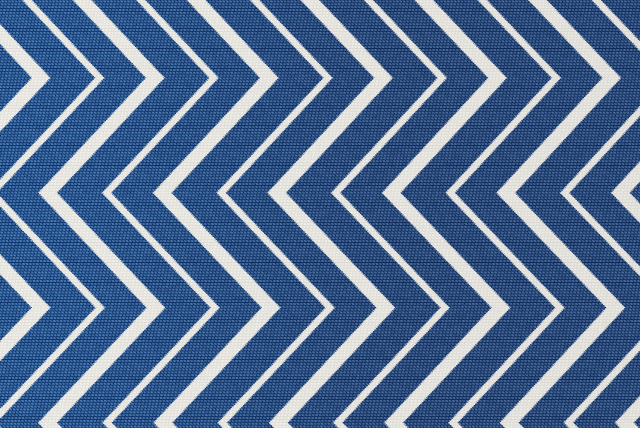
Write a WebGL 2 fragment shader that draws this pattern.

```glsl
#version 300 es
precision highp float;

#define STRIPE_PERIOD 0.2676
#define ZIGZAG_PERIOD 0.537
#define ZIGZAG_REACH 0.252
#define ZIGZAG_ORIGIN vec2(0.1114, 0.281)
#define THIN_OFFSET 0.1377
#define THICK_HALF 0.0220
#define THIN_HALF 0.0110
#define THREADS vec2(125.0, 150.0)
#define THREAD_SLANT 0.35
#define EDGE_TEETH 0.0012
#define KEYSTONE 0.0136

uniform vec2 u_resolution;
out vec4 fragColor;

const float PI = 3.14159;
const vec3 DARK_BLUE = vec3(0.05, 0.17, 0.37);
const vec3 LIGHT_BLUE = vec3(0.29, 0.45, 0.65);
const vec3 SHADED_WHITE = vec3(0.86, 0.855, 0.835);
const vec3 BRIGHT_WHITE = vec3(0.95, 0.94, 0.92);

float hash(vec2 p) {
    return fract(sin(dot(p, vec2(127.1, 311.7))) * 43758.5453);
}

// Raised slanted stitches in a brick layout, fading to zero at their borders
float stitches(vec2 p) {
    vec2 q = p * THREADS;
    q.x += THREAD_SLANT * q.y + 0.5 * mod(floor(q.y), 2.0);
    vec2 bump = abs(sin(PI * q));
    return pow(bump.x * bump.y, 0.7) * (0.85 + 0.3 * hash(floor(q)));
}

// Horizontal signed distance to a repeating vertical band
float band(float x, float halfWidth) {
    return abs(mod(x + 0.5 * STRIPE_PERIOD, STRIPE_PERIOD) - 0.5 * STRIPE_PERIOD) - halfWidth;
}

// Alternating thick and thin bands bent into chevrons
float chevrons(vec2 p) {
    float fold = abs(2.0 * fract((p.y - ZIGZAG_ORIGIN.y) / ZIGZAG_PERIOD) - 1.0);
    float x = p.x - ZIGZAG_ORIGIN.x - ZIGZAG_REACH * fold;
    float d = min(band(x, THICK_HALF), band(x - THIN_OFFSET, THIN_HALF));
    float slope = 2.0 * ZIGZAG_REACH / ZIGZAG_PERIOD;
    return d / sqrt(1.0 + slope * slope);
}

void main() {
    vec2 p = gl_FragCoord.xy / u_resolution.y;
    float pixel = 1.0 / u_resolution.y;

    // Rows widen slightly towards the bottom
    vec2 cloth = p;
    cloth.x += (p.x - 0.12) * KEYSTONE * (p.y - 0.55);

    // Stripe edges follow the threads
    vec2 thread = 2.0 * PI * cloth * THREADS;
    float d = chevrons(cloth) + EDGE_TEETH * sin(thread.x) * sin(thread.y);
    float stripe = 1.0 - smoothstep(-pixel, pixel, d);

    // Woven colours
    float weave = clamp(stitches(cloth), 0.0, 1.0);
    vec3 blue = mix(DARK_BLUE, LIGHT_BLUE, weave);
    vec3 white = mix(SHADED_WHITE, BRIGHT_WHITE, weave);

    // Light falls off from left to right
    float across = gl_FragCoord.x / u_resolution.x;
    blue *= mix(vec3(1.0, 1.1, 1.1), vec3(0.98, 0.93, 0.93), smoothstep(0.0, 0.7, across));
    white *= mix(1.01, 0.98, across);

    fragColor = vec4(mix(blue, white, stripe), 1.0);
}
```
